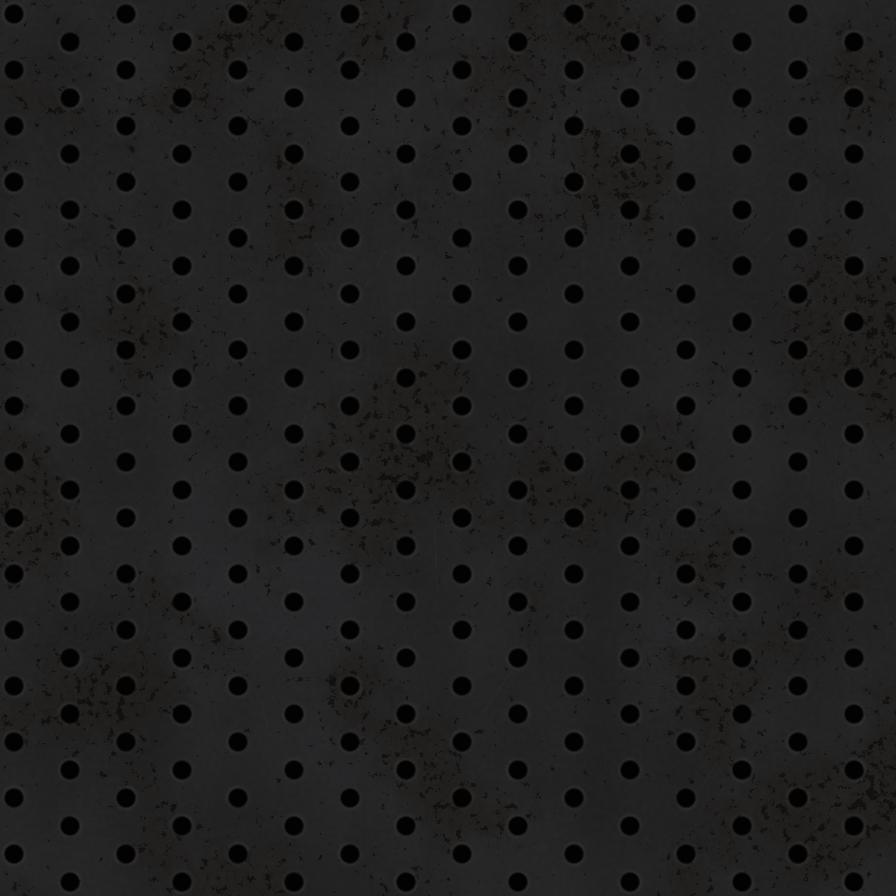
Write a three.js fragment shader that draws this texture.

```glsl
varying vec2 vUv;

const float REPEATS = 16.0;
const float HOLE_RADIUS = 0.166;
const int SCRATCHES = 56;

const vec3 HOLE_BLACK = vec3(0.008, 0.008, 0.009);
const vec3 STEEL_DARK = vec3(0.112, 0.110, 0.110);
const vec3 STEEL_LIGHT = vec3(0.163, 0.163, 0.171);
const vec3 GRIME_BROWN = vec3(0.124, 0.114, 0.102);
const vec3 PIT_BLACK = vec3(0.050, 0.046, 0.040);
const vec3 RIM_GREY = vec3(0.205, 0.200, 0.195);
const vec3 SCRATCH_GREY = vec3(0.250, 0.240, 0.245);

vec2 hash2(vec2 p) {
  vec3 q = fract(p.xyx * vec3(0.1031, 0.1030, 0.0973));
  q += dot(q, q.yzx + 33.33);
  return fract((q.xx + q.yz) * q.zy);
}

float gradientDot(vec2 cell, vec2 offset) {
  float angle = 6.2832 * hash2(cell).x;
  return dot(vec2(cos(angle), sin(angle)), offset);
}

// Gradient noise, roughly -0.7 to 0.7
float gradientNoise(vec2 p) {
  vec2 i = floor(p);
  vec2 f = fract(p);
  vec2 w = f * f * f * (f * (f * 6.0 - 15.0) + 10.0);
  vec2 e = vec2(1.0, 0.0);
  float low = mix(gradientDot(i, f), gradientDot(i + e, f - e), w.x);
  float high = mix(gradientDot(i + e.yx, f - e.yx), gradientDot(i + 1.0, f - 1.0), w.x);
  return mix(low, high, w.y);
}

float fbm(vec2 p, float gain) {
  float sum = 0.0;
  float amplitude = 1.0;
  for (int i = 0; i < 5; i++) {
    sum += amplitude * gradientNoise(p);
    p = mat2(1.6, 1.2, -1.2, 1.6) * p + 17.3;
    amplitude *= gain;
  }
  return sum;
}

// Distance to the nearest hole centre; odd columns sit half a step lower
float holeDistance(vec2 uv, float repeats) {
  vec2 p = uv * repeats + vec2(0.25, 0.0);
  float odd = mod(floor(p.x), 2.0);
  p.y += mix(-0.25, 0.25, odd);
  return length(fract(p) - 0.5);
}

float segmentDistance(vec2 p, vec2 a, vec2 b) {
  vec2 ab = b - a;
  return length(p - a - ab * clamp(dot(p - a, ab) / dot(ab, ab), 0.0, 1.0));
}

// Fine, mostly upright scratches scattered over the sheet
float scratches(vec2 uv, float width) {
  float sum = 0.0;
  for (int i = 0; i < SCRATCHES; i++) {
    vec2 start = hash2(vec2(float(i), 4.7));
    vec2 shape = hash2(vec2(float(i), 91.3));
    float angle = 1.75 + (shape.x - 0.5) * 1.7;
    vec2 end = start + vec2(cos(angle), sin(angle)) * mix(0.02, 0.10, shape.y);
    float line = 1.0 - smoothstep(0.0, width, segmentDistance(uv, start, end));
    sum += line * mix(0.3, 1.0, shape.y);
  }
  return min(sum, 1.0);
}

vec3 wornSteel(vec2 uv) {
  // Cloudy tone with faint upright streaks and fine grain
  float cloud = fbm(uv * 4.0 + 3.1, 0.55);
  float streak = gradientNoise(uv * vec2(14.0, 1.5) + 8.0);
  float grain = gradientNoise(uv * 230.0) + gradientNoise(uv * 120.0 + 5.0);
  float tone = 0.56 + 0.40 * cloud + 0.22 * streak + 0.15 * grain;
  vec3 color = mix(STEEL_DARK, STEEL_LIGHT, clamp(tone, 0.0, 1.0));

  // Brown grime in broad patches
  float patchNoise = fbm(uv * 5.5 + 21.0, 0.6);
  float grime = smoothstep(-0.1, 0.5, patchNoise);
  color = mix(color, GRIME_BROWN + 0.012 * grain, 0.7 * grime);

  // Dark pits clustered inside the grime
  float pitNoise = fbm(uv * 85.0 + 40.0, 0.65);
  float pits = smoothstep(0.42, 0.72, pitNoise + 0.55 * patchNoise);
  color = mix(color, PIT_BLACK, 0.75 * pits);

  // Scratches broken up by noise
  float breaks = smoothstep(-0.3, 0.4, gradientNoise(uv * 60.0 + 2.0));
  return mix(color, SCRATCH_GREY, 0.24 * breaks * scratches(uv, 0.0013));
}

void main() {
  float d = holeDistance(vUv, REPEATS);
  vec3 color = wornSteel(vUv);

  // Uneven pale rim around each hole
  float wear = smoothstep(-0.4, 0.5, gradientNoise(vUv * 38.0 + 11.0));
  float rim = 1.0 - smoothstep(0.0, 0.055, abs(d - HOLE_RADIUS - 0.035));
  color = mix(color, RIM_GREY, rim * mix(0.12, 0.5, wear));

  // Punched hole
  float hole = 1.0 - smoothstep(HOLE_RADIUS - 0.025, HOLE_RADIUS + 0.025, d);
  color = mix(color, HOLE_BLACK, hole);

  gl_FragColor = vec4(color, 1.0);
}
```
